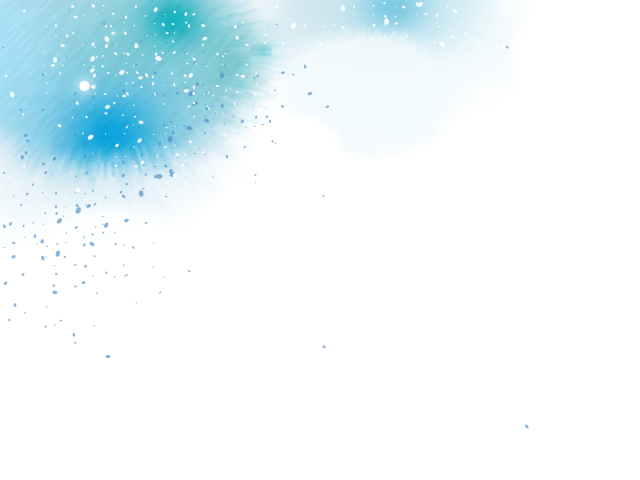
Give the GLSL for this background, as a WebGL 1 fragment shader.

```glsl
precision highp float;
// Blue and teal watercolour washes with fine spatter, fading from the upper left into white paper.
uniform vec2 u_resolution;

float hash(vec2 p) {
  vec3 q = fract(vec3(p.xyx) * 0.1031);
  q += dot(q, q.yzx + 33.33);
  return fract((q.x + q.y) * q.z);
}

float noise(vec2 p) {
  vec2 i = floor(p), f = fract(p);
  f = f * f * (3.0 - 2.0 * f);
  return mix(mix(hash(i), hash(i + vec2(1.0, 0.0)), f.x),
             mix(hash(i + vec2(0.0, 1.0)), hash(i + vec2(1.0)), f.x), f.y);
}

float fbm(vec2 p) {
  float sum = 0.0, gain = 0.5;
  for (int i = 0; i < 4; i++) {
    sum += gain * noise(p);
    p = p * 2.03 + 17.0;
    gain *= 0.5;
  }
  return sum;
}

// Elliptical wash whose rim is broken into radial bristles
float wash(vec2 p, vec2 center, vec2 radius, float softness) {
  vec2 q = (p - center) / radius;
  float d = length(q);
  vec2 ray = q / max(d, 0.001);
  float bristle = noise(ray * 42.0 + 80.0 + floor(d * 9.0) * 13.0);
  d += 0.09 * (bristle - 0.5) + 0.22 * (fbm(p * 9.0 + 30.0) - 0.47);
  return 1.0 - smoothstep(1.0 - softness, 1.03, d);
}

// Soft bloom of pigment
float bloom(vec2 p, vec2 center, vec2 radius) {
  vec2 q = (p - center) / radius;
  return exp(-dot(q, q));
}

// Irregular drops, one per grid cell, densest around a center
float spatter(vec2 p, float scale, float seed, vec2 center, vec2 radius, float density) {
  vec2 cell = floor(p * scale);
  vec2 id = cell + seed;
  float present = step(hash(id), density * bloom((cell + 0.5) / scale, center, radius));
  vec2 q = fract(p * scale) - 0.25 - 0.5 * vec2(hash(id + 11.3), hash(id + 27.9));
  float a = 6.283 * hash(id + 41.7);
  q = mat2(cos(a), -sin(a), sin(a), cos(a)) * q * vec2(0.8, 1.15);
  float size = mix(0.05, 0.17, pow(hash(id + 53.1), 2.0));
  float blur = scale / u_resolution.y;
  return present * (1.0 - smoothstep(size - blur * 0.7, size + blur * 0.7, length(q)));
}

void main() {
  vec2 p = gl_FragCoord.xy / u_resolution.y;
  vec3 white = vec3(1.0);
  vec3 mist = vec3(0.95, 0.98, 0.99);
  vec3 color = white;

  // Pale outer washes
  color = mix(color, mist, 0.8 * wash(p, vec2(0.15, 0.80), vec2(0.42, 0.35), 0.35));
  color = mix(color, mist, wash(p, vec2(0.82, 0.96), vec2(0.34, 0.25), 0.45));
  color = mix(color, vec3(0.87, 0.93, 0.96), wash(p, vec2(0.20, 0.84), vec2(0.39, 0.32), 0.38));

  // Upper middle wash
  color = mix(color, vec3(0.84, 0.93, 0.96), wash(p, vec2(0.82, 1.02), vec2(0.26, 0.18), 0.5));
  color = mix(color, vec3(0.80, 0.90, 0.93), 0.8 * bloom(p, vec2(0.66, 0.98), vec2(0.12, 0.09)));
  color = mix(color, vec3(0.43, 0.77, 0.87), 0.85 * bloom(p, vec2(0.82, 0.985), vec2(0.075, 0.055)));

  // Main wash and its pigment blooms
  float body = wash(p, vec2(0.22, 0.88), vec2(0.39, 0.28), 0.36);
  vec2 q = p + 0.04 * (vec2(fbm(p * 8.0), fbm(p * 8.0 + 50.0)) - 0.47);
  vec3 pigment = vec3(0.70, 0.86, 0.91);
  pigment = mix(pigment, vec3(0.50, 0.79, 0.83), 0.85 * bloom(q, vec2(0.28, 0.90), vec2(0.19, 0.15)));
  pigment = mix(pigment, vec3(0.66, 0.88, 0.97), bloom(q, vec2(0.0, 0.86), vec2(0.13, 0.20)));
  pigment = mix(pigment, vec3(0.47, 0.78, 0.80), 0.9 * bloom(q, vec2(0.49, 0.87), vec2(0.08, 0.10)));
  pigment = mix(pigment, vec3(0.33, 0.73, 0.87), 0.85 * bloom(q, vec2(0.24, 0.73), vec2(0.16, 0.13)));
  pigment = mix(pigment, vec3(0.04, 0.64, 0.86), bloom(q, vec2(0.235, 0.71), vec2(0.09, 0.07)));
  pigment = mix(pigment, vec3(0.08, 0.69, 0.74), bloom(q, vec2(0.365, 0.965), vec2(0.065, 0.06)));
  pigment = mix(pigment, vec3(0.13, 0.69, 0.78), bloom(q, vec2(0.56, 0.885), vec2(0.024, 0.022)));
  pigment += 0.04 * (noise(vec2(p.x + p.y, p.x - p.y) * vec2(25.0, 110.0) + 200.0) - 0.5);
  color = mix(color, pigment, body);

  // Light washes that cut rounded scallops into the colour
  color = mix(color, mist, 0.9 * wash(p, vec2(0.76, 0.80), vec2(0.20, 0.145), 0.3));
  color = mix(color, white, 0.85 * wash(p, vec2(1.27, 0.90), vec2(0.21, 0.20), 0.15));
  color = mix(color, white, wash(p, vec2(0.62, 0.64), vec2(0.115, 0.135), 0.2));
  color = mix(color, white, 0.85 * wash(p, vec2(0.22, 0.43), vec2(0.20, 0.16), 0.35));

  // Blue and white spatter at two sizes
  float blue = 0.0, light = 0.0;
  for (int i = 0; i < 2; i++) {
    float k = float(i);
    float scale = 29.0 + 19.0 * k;
    float seed = 100.0 + 70.0 * k;
    blue = max(blue, spatter(p, scale, seed, vec2(0.14, 0.50), vec2(0.16, 0.15), 0.48));
    blue = max(blue, spatter(p, scale, seed + 300.0, vec2(0.38, 0.77), vec2(0.20, 0.14), 0.42));
    light = max(light, spatter(p, scale, seed + 500.0, vec2(0.29, 0.84), vec2(0.26, 0.19), 0.6));
    light = max(light, spatter(p, scale, seed + 700.0, vec2(0.83, 0.97), vec2(0.16, 0.06), 0.7));
  }
  color = mix(color, vec3(0.30, 0.55, 0.77), 0.65 * blue);
  color = mix(color, white, 0.9 * light);

  // Large glowing drop
  float drop = length(p - vec2(0.176, 0.821));
  color = mix(color, white, 0.5 * exp(-drop * drop * 2500.0));
  color = mix(color, white, 1.0 - smoothstep(0.009, 0.012, drop));

  gl_FragColor = vec4(clamp(color, 0.0, 1.0), 1.0);
}
```
